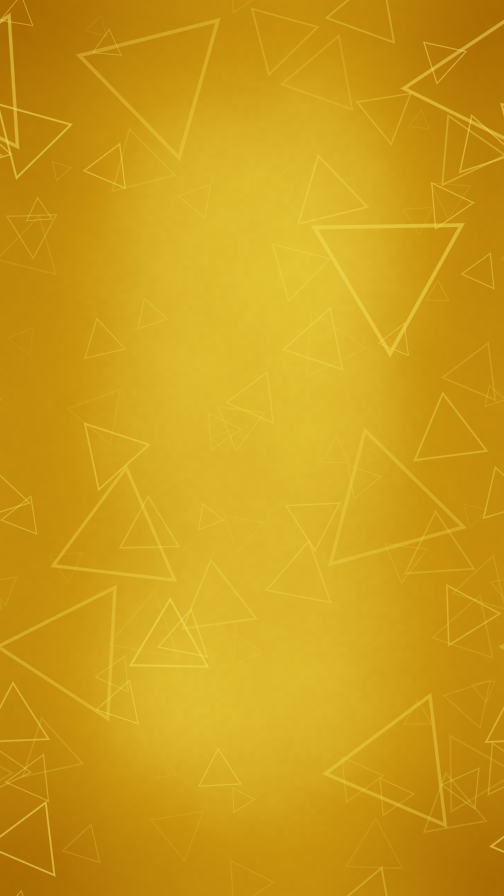
This background is drawn by a Shadertoy shader. Its source:

```glsl
// Golden backdrop scattered with thin equilateral triangle outlines.
// A cosine vignette plus wrapping value noise drives a three-stop colour ramp;
// triangles come from a loop, each measured to its nearest wrapped copy.

const vec3 DEEP  = vec3(0.66, 0.42, 0.01);
const vec3 MID   = vec3(0.79, 0.58, 0.055);
const vec3 LIGHT = vec3(0.885, 0.755, 0.19);
const vec3 LINE  = vec3(0.94, 0.85, 0.32);

const float RAMP_MID    = 0.6;    // ramp position of MID
const float CENTRE_TONE = 0.94;
const float SIDE_SHADE  = 0.54;   // darkening at left and right edges
const float END_SHADE   = 0.42;   // darkening at top and bottom edges
const float CLOUD       = 0.28;   // strength of broad mottling
const float GRAIN       = 0.035;  // strength of fine paper texture

const int   TRIANGLES    = 96;
const int   LARGE_COUNT  = 7;
const vec2  LARGE_RADIUS = vec2(0.078, 0.098);  // in canvas heights
const vec2  SMALL_RADIUS = vec2(0.012, 0.053);
const float SIZE_BIAS    = 1.15;  // higher gives more tiny triangles
const float SIDE_CROWD   = 0.4;   // pulls small triangles to the sides
const float LINE_RATIO   = 0.022; // half line width per radius
const float SOFTNESS     = 1.1;   // edge blur in pixels
const float TAU          = 6.28319;

vec3 hash3(vec3 p) {
    p = fract(p * vec3(0.1031, 0.1030, 0.0973));
    p += dot(p, p.yxz + 33.33);
    return fract((p.xxy + p.yxx) * p.zyx);
}

// Value noise that repeats after a whole number of cells
float wrapNoise(vec2 uv, vec2 cells, float seed) {
    vec2 p = uv * cells;
    vec2 i = floor(p), f = fract(p);
    f = f * f * (3.0 - 2.0 * f);
    vec2 a = mod(i, cells), b = mod(i + 1.0, cells);
    return mix(mix(hash3(vec3(a, seed)).x, hash3(vec3(b.x, a.y, seed)).x, f.x),
               mix(hash3(vec3(a.x, b.y, seed)).x, hash3(vec3(b, seed)).x, f.x), f.y);
}

float wrapFbm(vec2 uv, vec2 cells) {
    float sum = 0.0, amp = 0.55;
    for (int o = 0; o < 5; o++) {
        sum += amp * wrapNoise(uv, cells, float(o) + 7.0);
        cells *= 2.0;
        amp *= 0.45;
    }
    return sum;
}

vec3 ramp(float t) {
    t = clamp(t, 0.0, 1.05);
    return t < RAMP_MID ? mix(DEEP, MID, t / RAMP_MID)
                        : mix(MID, LIGHT, (t - RAMP_MID) / (1.0 - RAMP_MID));
}

vec3 backdrop(vec2 uv) {
    vec2 edge = 0.5 + 0.5 * cos(TAU * uv);
    float tone = CENTRE_TONE - SIDE_SHADE * pow(edge.x, 1.6) - END_SHADE * pow(edge.y, 5.0);
    tone += CLOUD * (wrapFbm(uv, vec2(3.0, 5.0)) - 0.49);
    tone += GRAIN * (wrapNoise(uv, vec2(90.0, 160.0), 3.0) - 0.5);
    return ramp(tone);
}

// Signed distance to an equilateral triangle with mitred corners
float triangleDistance(vec2 q, float radius) {
    return max(abs(q.x) * 0.866025 + q.y * 0.5, -q.y) - 0.5 * radius;
}

// Share of a blurred pixel covered by a band around distance zero
float bandCoverage(float d, float halfWidth, float blur) {
    return clamp((d + halfWidth) / blur + 0.5, 0.0, 1.0)
         - clamp((d - halfWidth) / blur + 0.5, 0.0, 1.0);
}

void mainImage(out vec4 fragColor, in vec2 fragCoord) {
    vec2 uv = fragCoord / iResolution.xy;
    vec2 size = vec2(iResolution.x / iResolution.y, 1.0);
    float blur = SOFTNESS / iResolution.y;
    vec3 color = backdrop(uv);

    // A few large triangles, then many from medium down to tiny
    for (int n = 0; n < TRIANGLES; n++) {
        float id = float(n);
        bool large = n < LARGE_COUNT;
        vec3 place = hash3(vec3(id, 17.0, 5.0));
        vec3 look = hash3(vec3(id, 41.0, 23.0));

        // Evenly spread centres with jitter
        vec2 centre = fract(id * vec2(0.7549, 0.5698) + 0.3 * place.xy);
        if (!large) centre.x -= SIDE_CROWD * sin(TAU * centre.x) / TAU;
        vec2 q = uv - centre;
        q = (q - round(q)) * size;

        float rest = 1.0 - id / float(TRIANGLES);
        float radius = large ? mix(LARGE_RADIUS.x, LARGE_RADIUS.y, look.y)
                             : mix(SMALL_RADIUS.x, SMALL_RADIUS.y, pow(rest, SIZE_BIAS));
        if (length(q) > 1.1 * radius + 2.0 * blur) continue;

        float angle = TAU * place.z;
        float c = cos(angle), s = sin(angle);
        float d = triangleDistance(mat2(c, s, -s, c) * q, radius);
        float opacity = large ? mix(0.25, 0.7, look.x) : mix(0.12, 0.65, pow(look.x, 1.3));
        color = mix(color, LINE, opacity * bandCoverage(d, LINE_RATIO * radius, blur));
    }
    fragColor = vec4(color, 1.0);
}
```
